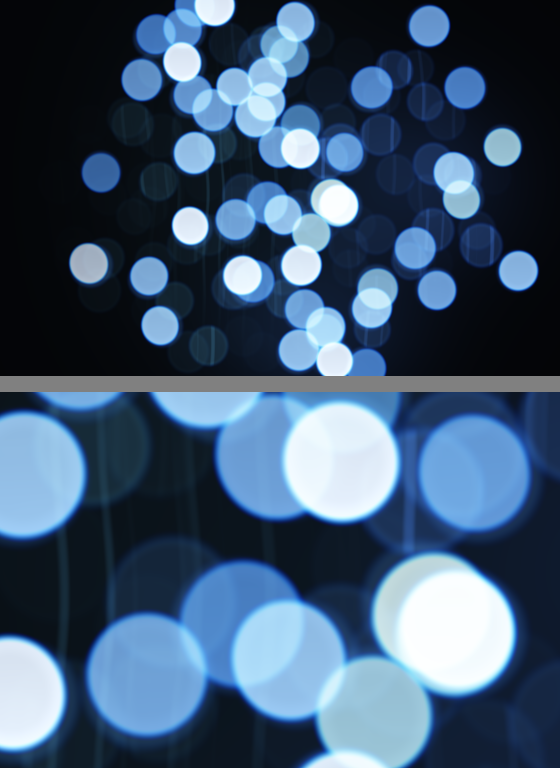
Top: the whole. Bottom: its middle third, enlarged.
A Shadertoy shader for this background:

```glsl
#define DISC_RADIUS 0.053
#define EDGE_SOFT 0.0042
#define FRINGE 0.0016
#define CLUSTER_COUNT 25
#define SCATTER_COUNT 27
#define FAINT_COUNT 84
#define NIGHT vec3(0.014, 0.018, 0.028)
#define TEAL vec3(0.065, 0.135, 0.175)
#define NAVY vec3(0.075, 0.145, 0.290)
#define BLUE vec3(0.200, 0.390, 0.690)
#define PALE vec3(0.560, 0.730, 0.910)
#define WHITE vec3(0.900, 0.940, 1.000)

const float GOLDEN_ANGLE = 2.39996;

vec4 hash4(float n) {
    vec4 q = fract(n * vec4(0.1031, 0.1030, 0.0973, 0.1099));
    q += dot(q, q.wzxy + 33.33);
    return fract((q.xxyz + q.yzzw) * q.zywx);
}

vec3 screenBlend(vec3 base, vec3 light) {
    return 1.0 - (1.0 - base) * (1.0 - clamp(light, 0.0, 1.0));
}

float glow(vec2 p, vec2 center, vec2 size) {
    vec2 q = (p - center) / size;
    return exp(-dot(q, q));
}

// Evenly spread point inside an ellipse
vec2 spiralPoint(float i, float count, vec2 center, vec2 radii) {
    float a = i * GOLDEN_ANGLE;
    return center + radii * sqrt((i + 0.5) / count) * vec2(cos(a), sin(a));
}

// Slightly squashed, tilted distance to a lens disc
float discDistance(vec2 q, float radius, float tilt) {
    q.x *= 1.0 + 0.05 * tilt;
    q.y += 0.10 * (tilt - 0.5) * q.x;
    return length(q) - radius;
}

// Coverage per channel: blue reaches further than red
vec3 discMask(float d, float soft) {
    vec3 spread = d + FRINGE * vec3(1.0, 0.0, -1.0);
    return 1.0 - smoothstep(-soft, soft, spread);
}

// Vertical strands of light from layered sines
float strands(vec2 p) {
    float x = p.x + 0.006 * sin(p.y * 9.0) + 0.003 * sin(p.y * 23.0);
    float s = sin(x * 97.0) + sin(x * 173.0 + 1.3) + 0.7 * sin(x * 311.0 + p.y * 3.0);
    return smoothstep(0.5, 2.6, s);
}

vec3 addFaintDisc(vec3 col, vec2 p, float i) {
    vec4 h = hash4(i + 211.0);
    vec2 c = spiralPoint(i, float(FAINT_COUNT), vec2(0.72, 0.48), vec2(0.60, 0.47));
    c += 0.10 * (h.xy - 0.5);
    float d = discDistance(p - c, DISC_RADIUS * mix(0.9, 1.1, h.z), h.x);
    float rim = smoothstep(-0.012, 0.0, d);
    float texture_ = 0.85 + 0.35 * rim + 0.9 * step(0.6, h.y) * strands(p + h.zw);
    float strength = mix(0.08, 1.0, h.w * h.w) * smoothstep(0.0, 0.6, c.x);
    vec3 tint = mix(TEAL, NAVY, smoothstep(0.5, 1.0, c.x + 0.4 * (h.z - 0.5)));
    return screenBlend(col, tint * strength * texture_ * discMask(d, EDGE_SOFT * 1.5));
}

vec3 addBrightDisc(vec3 col, vec2 p, vec2 c, vec4 h) {
    float radius = DISC_RADIUS * mix(0.94, 1.06, h.z);
    float d = discDistance(p - c, radius, h.y);

    // Dim blue double image beside the disc
    vec2 shift = 0.016 * (h.yx - 0.5);
    float ghost = discDistance(p - c - shift, radius * 1.06, h.x);
    col = screenBlend(col, 0.28 * BLUE * discMask(ghost, EDGE_SOFT * 1.5));

    vec3 tint = mix(BLUE, PALE, smoothstep(0.10, 0.65, h.w));
    tint = mix(tint, WHITE, smoothstep(0.80, 0.93, h.w));
    tint *= mix(vec3(1.0), vec3(1.02, 1.0, 0.86), step(0.76, h.x));
    tint *= mix(0.45, 1.0, smoothstep(0.0, 0.5, c.x));
    float shade = 0.95 + 0.05 * smoothstep(-0.02, -0.004, d) - 0.9 * (p.y - c.y);
    return screenBlend(col, tint * shade * discMask(d, EDGE_SOFT));
}

void mainImage(out vec4 fragColor, in vec2 fragCoord) {
    vec2 p = fragCoord / iResolution.y;

    // Dark room with soft blue haze
    vec3 col = NIGHT;
    col += 0.40 * TEAL * glow(p, vec2(0.66, 0.52), vec2(0.38, 0.50));
    col += 0.50 * NAVY * glow(p, vec2(1.12, 0.52), vec2(0.26, 0.24));
    col += 0.50 * NAVY * glow(p, vec2(0.85, 0.12), vec2(0.26, 0.20));
    col += 0.9 * TEAL * strands(p) * glow(p, vec2(0.60, 0.48), vec2(0.13, 0.24));

    for (int i = 0; i < FAINT_COUNT; i++) {
        col = addFaintDisc(col, p, float(i));
    }

    // Dense band falling from upper left to lower right
    for (int i = 0; i < CLUSTER_COUNT; i++) {
        vec4 h = hash4(float(i) + 17.0);
        float t = pow((float(i) + 0.5) / float(CLUSTER_COUNT), 1.25);
        vec2 c = mix(vec2(0.56, 0.98), vec2(0.94, 0.03), t);
        c += (h.xy - 0.5) * vec2(0.34, 0.14);
        col = addBrightDisc(col, p, c, h);
    }

    // Loose lights around the band
    for (int i = 0; i < SCATTER_COUNT; i++) {
        vec4 h = hash4(float(i) + 91.0);
        vec2 c = spiralPoint(float(i), float(SCATTER_COUNT), vec2(0.82, 0.50), vec2(0.64, 0.52));
        c += 0.13 * (h.zx - 0.5);
        col = addBrightDisc(col, p, c, h);
    }

    fragColor = vec4(col, 1.0);
}
```
